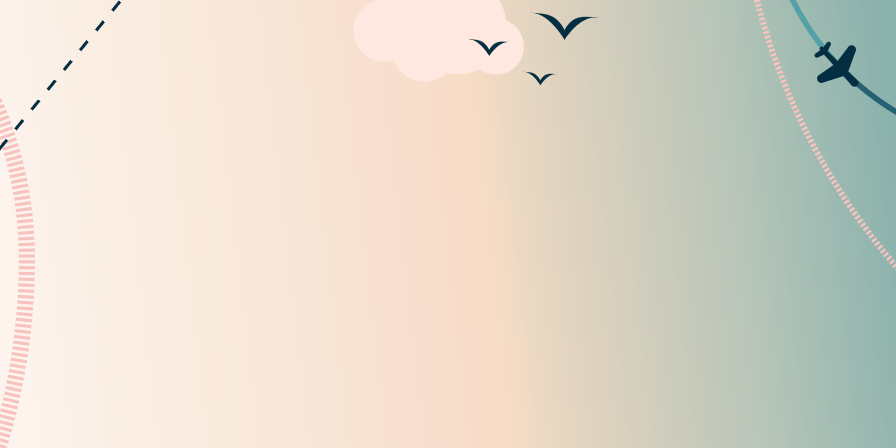
Reproduce this background procedurally as a Shadertoy shader.

```glsl
// Travel backdrop: a slanted cream-to-teal gradient with a cloud, birds, a plane
// on its trail, a dashed route and two railway-like striped arcs.
// Shapes are signed distances in units of canvas height, origin at lower left.

const vec3 NAVY       = vec3(0.015, 0.18, 0.26);
const vec3 CLOUD      = vec3(1.0, 0.91, 0.875);
const vec3 PINK       = vec3(0.973, 0.765, 0.745);
const vec3 TRAIL_FAR  = vec3(0.33, 0.63, 0.66);
const vec3 TRAIL_NEAR = vec3(0.15, 0.38, 0.45);

const float SKY_SLANT = 0.115;

// Gradient stops: colour, then horizontal position
const int STOP_COUNT = 9;
const vec4 SKY[STOP_COUNT] = vec4[](
    vec4(0.992, 0.958, 0.935, 0.00), vec4(0.980, 0.930, 0.885, 0.26),
    vec4(0.969, 0.902, 0.843, 0.67), vec4(0.972, 0.871, 0.808, 0.90),
    vec4(0.965, 0.859, 0.769, 1.10), vec4(0.915, 0.848, 0.762, 1.17),
    vec4(0.855, 0.816, 0.745, 1.33), vec4(0.710, 0.770, 0.720, 1.67),
    vec4(0.550, 0.700, 0.680, 2.00));

// Circles and birds: centre, then radius or half span
const vec3 PUFFS[5] = vec3[](
    vec3(0.859, 0.932, 0.070), vec3(0.948, 0.891, 0.073), vec3(1.021, 0.943, 0.109),
    vec3(1.107, 0.896, 0.0625), vec3(0.924, 1.0, 0.070));
const vec3 BIRDS[3] = vec3[](
    vec3(1.260, 0.948, 0.073), vec3(1.092, 0.898, 0.0456), vec3(1.206, 0.828, 0.0365));
const float BIRD_TILT = 0.07;

const vec2  ROUTE_START = vec2(0.268, 0.997);
const vec2  ROUTE_END   = vec2(0.0, 0.669);
const float DASH_PERIOD = 0.057, DASH_LENGTH = 0.027, DASH_HALF_WIDTH = 0.0034;

const vec2  BEND_APEX = vec2(0.060, 0.422);
const float BEND_RADIUS_TOP = 0.875, BEND_RADIUS_LOW = 1.425;
const float BEND_HALF_WIDTH = 0.018, BEND_PERIOD = 0.013;

const vec2  RAIL_CENTRE = vec2(3.117, 1.367);
const float RAIL_RADIUS = 1.474, RAIL_HALF_WIDTH = 0.0065, RAIL_PERIOD = 0.0105;

const vec2  TRAIL_CENTRE = vec2(2.3125, 1.271);
const float TRAIL_RADIUS = 0.607, TRAIL_HALF_WIDTH = 0.0062;

const vec2  PLANE_CENTRE = vec2(1.872, 0.852);
const vec2  PLANE_HEADING = vec2(0.692, -0.722);
const float PLANE_SIZE = 0.057;

float coverage(float dist) {
    return clamp(0.5 - dist * iResolution.y, 0.0, 1.0);
}

vec3 skyColour(float x) {
    vec3 colour = SKY[0].rgb;
    for (int i = 1; i < STOP_COUNT; i++) {
        float t = (x - SKY[i - 1].w) / (SKY[i].w - SKY[i - 1].w);
        colour = mix(colour, SKY[i].rgb, clamp(t, 0.0, 1.0));
    }
    return colour;
}

// Distance to a repeated bar along one axis
float bars(float t, float period, float size) {
    return abs(mod(t, period) - 0.5 * size) - 0.5 * size;
}

// Arc made of short cross bars
float stripedArc(vec2 p, vec2 centre, float radius, float halfWidth, float period) {
    vec2 q = p - centre;
    float along = radius * atan(q.y, abs(q.x));
    float stripe = abs(fract(along / period) - 0.5) * period - 0.27 * period;
    return max(abs(length(q) - radius) - halfWidth, stripe);
}

float dashedLine(vec2 p) {
    vec2 dir = normalize(ROUTE_END - ROUTE_START);
    vec2 q = p - ROUTE_START;
    float across = abs(dot(q, vec2(-dir.y, dir.x))) - DASH_HALF_WIDTH;
    return max(across, bars(dot(q, dir), DASH_PERIOD, DASH_LENGTH));
}

float taperedCapsule(vec2 p, vec2 a, vec2 b, float ra, float rb) {
    vec2 ab = b - a;
    float h = clamp(dot(p - a, ab) / dot(ab, ab), 0.0, 1.0);
    return length(p - a - h * ab) - mix(ra, rb, h);
}

// Two mirrored wings held between an upper and a lower curve
float birdShape(vec2 p, vec3 bird) {
    vec2 q = (p - bird.xy) / bird.z;
    q.y += BIRD_TILT * q.x;
    float inner = max(1.0 - abs(q.x), 0.0);
    float top = 0.25 - 0.45 * pow(inner, 4.0);
    float low = 0.25 - 0.75 * inner * inner;
    float d = max(q.y - top, low - q.y) / sqrt(1.0 + 2.0 * inner * inner);
    return max(d, abs(q.x) - 1.0) * bird.z;
}

float planeShape(vec2 p) {
    vec2 q = (p - PLANE_CENTRE) / PLANE_SIZE;
    q = vec2(dot(q, PLANE_HEADING), abs(dot(q, vec2(-PLANE_HEADING.y, PLANE_HEADING.x))));
    float body = taperedCapsule(q, vec2(-0.95, 0.0), vec2(0.9, 0.0), 0.09, 0.15);
    float wing = taperedCapsule(q, vec2(0.14, 0.0), vec2(-0.12, 0.82), 0.30, 0.17);
    float tail = taperedCapsule(q, vec2(-0.82, 0.0), vec2(-0.9, 0.32), 0.12, 0.09);
    return min(body, min(wing, tail)) * PLANE_SIZE;
}

void mainImage(out vec4 fragColor, in vec2 fragCoord) {
    vec2 p = fragCoord / iResolution.y;
    vec3 colour = skyColour(p.x + SKY_SLANT * (p.y - 0.5));

    // Striped arcs and dashed route
    float bendRadius = p.y > BEND_APEX.y ? BEND_RADIUS_TOP : BEND_RADIUS_LOW;
    vec2 bendCentre = BEND_APEX - vec2(bendRadius, 0.0);
    float bend = stripedArc(p, bendCentre, bendRadius, BEND_HALF_WIDTH, BEND_PERIOD);
    float rail = stripedArc(p, RAIL_CENTRE, RAIL_RADIUS, RAIL_HALF_WIDTH, RAIL_PERIOD);
    colour = mix(colour, PINK, coverage(min(bend, rail)));
    colour = mix(colour, NAVY, coverage(dashedLine(p)));

    // Cloud, then birds
    float cloud = 1.0, flock = 1.0;
    for (int i = 0; i < 5; i++) cloud = min(cloud, length(p - PUFFS[i].xy) - PUFFS[i].z);
    for (int i = 0; i < 3; i++) flock = min(flock, birdShape(p, BIRDS[i]));
    colour = mix(colour, CLOUD, coverage(cloud));
    colour = mix(colour, NAVY, coverage(flock));

    // Trail and plane
    float trail = abs(length(p - TRAIL_CENTRE) - TRAIL_RADIUS) - TRAIL_HALF_WIDTH;
    vec3 trailColour = mix(TRAIL_FAR, TRAIL_NEAR, smoothstep(1.83, 1.92, p.x));
    colour = mix(colour, trailColour, coverage(trail));
    colour = mix(colour, NAVY, coverage(planeShape(p)));

    fragColor = vec4(colour, 1.0);
}
```
